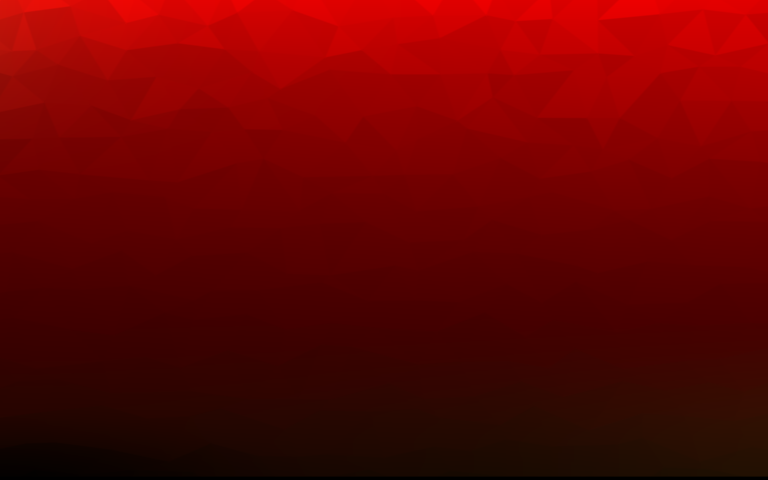
A Shadertoy shader for this background:

```glsl
const vec2 GRID = vec2(17.0, 15.5);
const vec2 JITTER = vec2(0.60, 0.84);

vec2 hash22(vec2 p) {
    vec3 q = fract(p.xyx * vec3(0.1031, 0.1030, 0.0973));
    q += dot(q, q.yzx + 33.33);
    return fract((q.xx + q.yz) * q.zy);
}

// Jittered corner; odd rows shift by half a cell
vec2 meshVertex(vec2 id) {
    float stagger = 0.5 * mod(id.y, 2.0);
    return id + vec2(stagger, 0.0) + (hash22(id + 40.0) - 0.5) * JITTER;
}

float edgeDistance(vec2 p, vec2 a, vec2 b) {
    vec2 e = b - a;
    vec2 d = p - a;
    return (e.x * d.y - e.y * d.x) / length(e);
}

// Soft coverage of a counter-clockwise triangle
float triangleMask(vec2 p, vec2 a, vec2 b, vec2 c, float soft) {
    float d = min(edgeDistance(p, a, b), min(edgeDistance(p, b, c), edgeDistance(p, c, a)));
    return smoothstep(-soft, soft, d);
}

// Smooth red ramp with warm and dark corners
vec3 rampColor(vec2 uv) {
    float t = clamp(uv.y, 0.0, 1.0);
    float red = 0.085 + 0.535 * t + 0.27 * pow(t, 5.0);
    red *= mix(0.92 + 0.16 * uv.x, 1.0, smoothstep(0.8, 1.0, t));
    red += 0.03 * smoothstep(0.6, 1.0, uv.x) * (1.0 - smoothstep(0.1, 0.4, t));

    float low = 1.0 - smoothstep(0.08, 0.36, t);
    float topLeft = exp(-7.0 * uv.x) * smoothstep(0.6, 1.0, t);
    float green = low * (0.02 + 0.045 * uv.x * uv.x) + 0.08 * topLeft;
    float blue = 0.008 * low * uv.x + 0.04 * topLeft;

    float corner = smoothstep(-0.04, 0.19, length(uv * vec2(0.4, 1.3)));
    return vec3(red, green, blue) * corner;
}

// Facets lean toward the ramp at their row centre, strongest near the top
vec3 facetColor(vec2 uv, float centreX, float rowHeight, float tone) {
    float relief = smoothstep(0.5, 0.85, uv.y);
    float flatness = mix(0.3, 0.5, relief);
    vec2 sampleAt = mix(uv, vec2(centreX, rowHeight), vec2(0.3, flatness));
    float contrast = mix(0.02, 0.10, relief);
    return rampColor(sampleAt) * (1.0 + contrast * (tone - 0.5));
}

// Adds one weighted triangle to the running colour sum
void addFacet(inout vec4 sum, vec2 p, vec2 a, vec2 b, vec2 c, float row, float tone, float soft) {
    float mask = triangleMask(p, a, b, c, soft);
    float centreX = (a.x + b.x + c.x) / (3.0 * GRID.x);
    sum += mask * vec4(facetColor(p / GRID, centreX, (row + 0.5) / GRID.y, tone), 1.0);
}

vec3 facetMesh(vec2 uv, float soft) {
    vec2 p = uv * GRID;
    vec4 sum = vec4(0.0);
    for (int y = -1; y <= 1; y++) {
        for (int x = -2; x <= 1; x++) {
            vec2 id = floor(p) + vec2(x, y);
            vec2 a = meshVertex(id);
            vec2 b = meshVertex(id + vec2(1.0, 0.0));
            vec2 c = meshVertex(id + vec2(1.0, 1.0));
            vec2 d = meshVertex(id + vec2(0.0, 1.0));
            vec2 tone = hash22(id + 91.0);
            // The diagonal follows the stagger of the row
            if (mod(id.y, 2.0) < 0.5) {
                addFacet(sum, p, a, b, d, id.y, tone.x, soft);
                addFacet(sum, p, b, c, d, id.y, tone.y, soft);
            } else {
                addFacet(sum, p, a, b, c, id.y, tone.x, soft);
                addFacet(sum, p, a, c, d, id.y, tone.y, soft);
            }
        }
    }
    return sum.rgb / max(sum.a, 0.001);
}

void mainImage(out vec4 fragColor, in vec2 fragCoord) {
    vec2 uv = fragCoord / iResolution.xy;
    float pixel = 1.0 / iResolution.y;
    vec3 color = facetMesh(uv, GRID.y * pixel);

    // Thin dark strip along the bottom
    color *= smoothstep(0.007 - pixel, 0.007 + pixel, uv.y);
    fragColor = vec4(clamp(color, 0.0, 1.0), 1.0);
}
```
